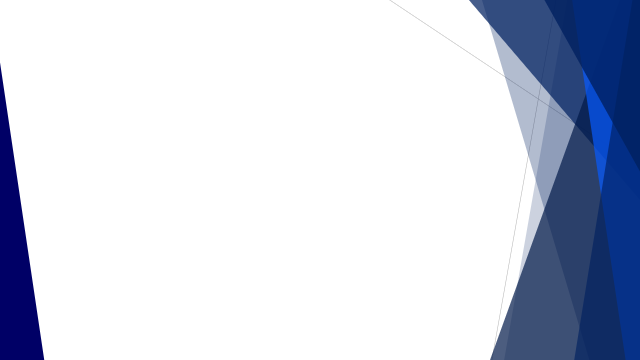
A Shadertoy shader for this background:

```glsl
// White page with a dark wedge at the left and a fan of translucent blue facets
// at the right. Each facet is a half plane bounded by one slanted line, and the
// facets are blended back to front, so their overlaps make the darker tones.

#define CANVAS     vec2(16.0, 9.0)
#define NAVY       vec3(0.000, 0.125, 0.376)
#define DEEP_NAVY  vec3(0.000, 0.094, 0.282)
#define BRIGHT     vec3(0.026, 0.350, 1.000)
#define WEDGE      vec3(0.000, 0.000, 0.400)
#define HAIR_COLOR vec3(0.72)
#define HAIR_WIDTH 0.0135

// Signed distance to the line from top to bottom, positive on its right side
float rightOf(vec2 p, vec2 top, vec2 bottom) {
    vec2 along = bottom - top;
    return dot(p - top, normalize(vec2(-along.y, along.x)));
}

// Share of a pixel that lies on the positive side of an edge
float coverage(float dist) {
    return clamp(dist * iResolution.y / CANVAS.y + 0.5, 0.0, 1.0);
}

// Blend a translucent half plane over the colour so far
void facet(inout vec3 color, vec2 p, vec2 top, vec2 bottom, vec3 tint, float alpha) {
    color = mix(color, tint, alpha * coverage(rightOf(p, top, bottom)));
}

// Draw a thin line with the area it covers in each pixel
void hairline(inout vec3 color, vec2 p, vec2 top, vec2 bottom) {
    float dist = rightOf(p, top, bottom);
    float halfWidth = 0.5 * HAIR_WIDTH;
    float cover = coverage(dist + halfWidth) - coverage(dist - halfWidth);
    color = mix(color, HAIR_COLOR, cover);
}

void mainImage(out vec4 fragColor, in vec2 fragCoord) {
    vec2 p = fragCoord / iResolution.xy * CANVAS;
    vec3 color = vec3(1.0);

    // Hairlines below the facets
    hairline(color, p, vec2(13.898, 9.0), vec2(12.298, 0.0));
    hairline(color, p, vec2(9.744, 9.0), vec2(16.0, 4.831));

    // Pale facets
    facet(color, p, vec2(12.049, 9.0), vec2(14.733, 0.0), NAVY, 0.30);
    facet(color, p, vec2(14.181, 9.0), vec2(12.603, 0.0), NAVY, 0.20);

    // Large upper and lower facets
    facet(color, p, vec2(11.723, 9.0), vec2(16.0, 4.0), NAVY, 0.72);
    facet(color, p, vec2(15.496, 9.0), vec2(12.250, 0.0), DEEP_NAVY, 0.70);

    // Bright strip and the two facets that shade it
    facet(color, p, vec2(14.303, 9.0), vec2(15.640, 0.0), BRIGHT, 0.70);
    facet(color, p, vec2(15.811, 9.0), vec2(14.355, 0.0), NAVY, 0.65);
    facet(color, p, vec2(13.611, 9.0), vec2(16.0, 4.711), NAVY, 0.80);

    // Solid wedge at the left border
    float wedge = coverage(-rightOf(p, vec2(0.0, 7.44), vec2(1.106, 0.0)));
    color = mix(color, WEDGE, wedge);

    fragColor = vec4(color, 1.0);
}
```
